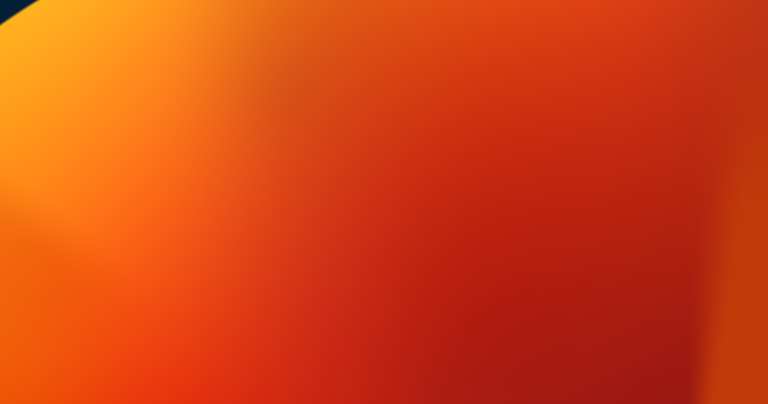
This background is drawn by a Shadertoy shader. Its source:

```glsl
// Warm abstract backdrop: gold at upper left melting into deep red at lower right.
// Three horizontal colour bands are splined along x and joined by a parabola in y,
// then soft folds, a lit right rim and a dark corner outside a large arc are added.

const float ASPECT = 1.8963;   // design width in units of canvas height
const int STOPS = 6;

// Colour bands, left to right
const vec3 TOP_BAND[STOPS] = vec3[STOPS](
    vec3(1.00, 0.72, 0.12), vec3(1.00, 0.60, 0.12), vec3(0.89, 0.38, 0.08),
    vec3(0.88, 0.30, 0.07), vec3(0.86, 0.25, 0.08), vec3(0.76, 0.21, 0.08));
const vec3 MIDDLE_BAND[STOPS] = vec3[STOPS](
    vec3(1.00, 0.53, 0.09), vec3(0.98, 0.40, 0.09), vec3(0.84, 0.24, 0.09),
    vec3(0.76, 0.15, 0.06), vec3(0.73, 0.14, 0.06), vec3(0.69, 0.14, 0.06));
const vec3 BOTTOM_BAND[STOPS] = vec3[STOPS](
    vec3(0.93, 0.33, 0.02), vec3(0.91, 0.21, 0.05), vec3(0.80, 0.15, 0.07),
    vec3(0.67, 0.11, 0.07), vec3(0.62, 0.10, 0.07), vec3(0.58, 0.09, 0.07));

// Left fold: shade under a sloping line
const vec3 FOLD_TINT = vec3(0.96, 0.84, 0.60);
const float FOLD_HEIGHT = 0.52;
const float FOLD_SLOPE = -0.71;
const float FOLD_SOFTNESS = 0.09;

// Dim pocket where the gold turns to red
const vec2 POCKET_CENTRE = vec2(0.68, 0.79);
const float POCKET_RADIUS = 0.13;
const float POCKET_DEPTH = 0.035;

// Right rim
const vec3 RIM_COLOUR = vec3(0.76, 0.225, 0.04);
const float RIM_X = 1.728;
const float RIM_LEAN = 0.10;

// Dark corner outside the arc
const vec3 CORNER_COLOUR = vec3(0.01, 0.12, 0.22);
const vec2 ARC_CENTRE = vec2(0.872, -0.283);
const float ARC_RADIUS = 1.5;
const float ARC_SOFTNESS = 0.005;

// Catmull-Rom gradient through evenly spaced colours
vec3 splineBand(vec3 band[STOPS], float x) {
    float s = clamp(x, 0.0, 0.9999) * float(STOPS - 1);
    int first = int(s);
    float t = fract(s);
    vec4 weight = 0.5 * vec4(
        t * (-1.0 + t * (2.0 - t)),
        2.0 + t * t * (3.0 * t - 5.0),
        t * (1.0 + t * (4.0 - 3.0 * t)),
        t * t * (t - 1.0));
    vec3 colour = vec3(0.0);
    for (int k = 0; k < 4; k++) {
        colour += weight[k] * band[clamp(first + k - 1, 0, STOPS - 1)];
    }
    return colour;
}

// Parabola through the bottom, middle and top bands
vec3 baseGradient(vec2 uv) {
    float y = uv.y;
    return splineBand(BOTTOM_BAND, uv.x) * (1.0 - y) * (1.0 - 2.0 * y)
         + splineBand(MIDDLE_BAND, uv.x) * 4.0 * y * (1.0 - y)
         + splineBand(TOP_BAND, uv.x) * y * (2.0 * y - 1.0);
}

void mainImage(out vec4 fragColor, in vec2 fragCoord) {
    vec2 uv = fragCoord / iResolution.xy;
    vec2 p = uv * vec2(ASPECT, 1.0);
    vec3 colour = baseGradient(uv);

    // Left fold, fading to the right and towards the floor
    float below = FOLD_HEIGHT + FOLD_SLOPE * p.x - p.y;
    float fold = smoothstep(-FOLD_SOFTNESS, FOLD_SOFTNESS, below);
    fold *= (1.0 - smoothstep(0.1, 0.45, p.x)) * smoothstep(0.0, 0.4, p.y);
    colour *= mix(vec3(1.0), FOLD_TINT, fold);

    // Dim pocket
    vec2 offset = (p - POCKET_CENTRE) / POCKET_RADIUS;
    colour *= 1.0 - POCKET_DEPTH * exp(-dot(offset, offset));

    // Right rim, crisp at the floor and dissolving upwards
    float rimEdge = RIM_X + RIM_LEAN * p.y;
    float rimWidth = mix(0.04, 0.11, p.y);
    float rim = smoothstep(rimEdge - rimWidth, rimEdge + rimWidth, p.x);
    rim *= 1.0 - smoothstep(0.45, 1.0, p.y);
    colour = mix(colour, RIM_COLOUR, rim);

    // Dark corner
    float outside = distance(p, ARC_CENTRE) - ARC_RADIUS;
    float corner = smoothstep(-ARC_SOFTNESS, ARC_SOFTNESS, outside);
    corner *= 1.0 - smoothstep(0.2, 0.3, p.x);
    colour = mix(colour, CORNER_COLOUR, corner);

    fragColor = vec4(clamp(colour, 0.0, 1.0), 1.0);
}
```
